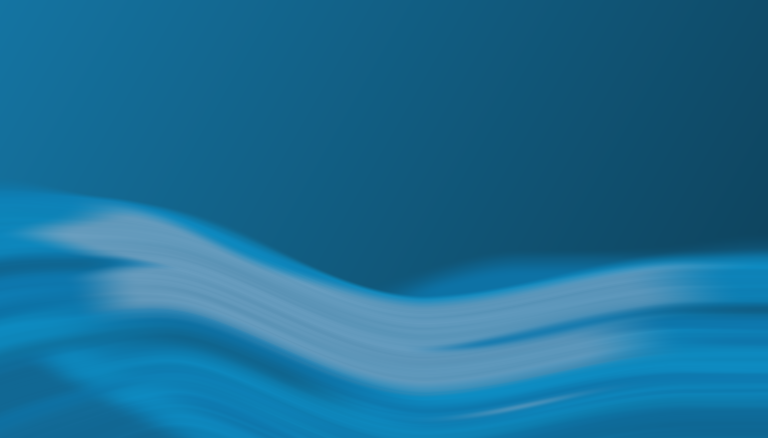
A Shadertoy shader for this background:

```glsl
// A soft silky wave sweeping across a dim blue gradient backdrop.
// The crest is a sum of smoothsteps; streaks follow the depth below it,
// fanned out on the left, and are coloured by bands and stretched noise.

float hash(vec2 p) {
    return fract(sin(dot(p, vec2(127.1, 311.7))) * 4375.85);
}

float noise(vec2 p) {
    vec2 i = floor(p), f = fract(p);
    f = f * f * (3.0 - 2.0 * f);
    return mix(mix(hash(i), hash(i + vec2(1, 0)), f.x),
               mix(hash(i + vec2(0, 1)), hash(i + vec2(1, 1)), f.x), f.y);
}

// Noise drawn out along the wave
float streaks(float x, float s) {
    float sum = 0.0, amp = 0.5;
    vec2 p = vec2(x * 3.0, s * 22.0);
    for (int i = 0; i < 4; i++) {
        sum += amp * noise(p);
        p = p * vec2(1.3, 2.1) + 7.3;
        amp *= 0.5;
    }
    return sum;
}

float bell(float v, float width) {
    return exp(-v * v / (width * width));
}

float crest(float x) {
    return 0.57 - 0.03 * smoothstep(0.0, 0.2, x)
                - 0.22 * smoothstep(0.14, 0.56, x)
                + 0.09 * smoothstep(0.54, 0.9, x);
}

void mainImage(out vec4 fragColor, in vec2 fragCoord) {
    vec2 uv = fragCoord / iResolution.xy;
    float x = uv.x, y = uv.y;

    vec3 cyan = vec3(0.05, 0.54, 0.75);
    vec3 blue = vec3(0.05, 0.46, 0.67);
    vec3 deep = vec3(0.06, 0.36, 0.51);
    vec3 pale = mix(vec3(0.44, 0.62, 0.74), vec3(0.38, 0.59, 0.73), x);

    // Backdrop, lit from the upper left
    float shade = clamp(0.85 * x + 0.28 * (1.0 - y), 0.0, 1.0);
    vec3 col = mix(vec3(0.08, 0.455, 0.635), vec3(0.055, 0.27, 0.375), shade);

    // Dim swell behind the right half
    float swell = 0.33 + 0.09 * smoothstep(0.42, 0.68, x)
                + 0.02 * smoothstep(0.85, 1.0, x) - y;
    float swellSoft = 0.012 + 0.02 * smoothstep(0.75, 1.0, x);
    vec3 swellColor = mix(deep, blue, smoothstep(0.0, 0.05, swell));
    col = mix(col, swellColor, 0.9 * smoothstep(-swellSoft, swellSoft, swell)
                                   * smoothstep(0.42, 0.58, x));

    // Depth below the crest, and the fanned streak coordinate
    float depth = crest(x) - y;
    float left = 0.24 - x;
    float fan = 0.5 * (left + sqrt(left * left + 0.002));
    float s = depth / (1.0 + 2.1 * fan);
    float grain = streaks(x, s);
    float fine = streaks(x + 4.0, s * 3.0);

    // Body of the wave: blue to cyan streaks
    vec3 wave = mix(blue, cyan, smoothstep(0.25, 0.65, grain));
    wave = mix(wave, cyan, 0.6 * bell(s - 0.04, 0.05));
    wave = mix(wave, deep, 0.8 * bell(s - 0.268, 0.028)
         * smoothstep(0.06, 0.25, x) * smoothstep(0.5, 0.36, x));
    wave = mix(wave, deep, 0.55 * smoothstep(0.3, 0.36, s + 0.06 * (grain - 0.5))
         * smoothstep(0.3, 0.8, x));
    wave = mix(wave, deep, 0.7 * bell(s - 0.122, 0.014) * smoothstep(0.2, 0.1, x));
    wave = mix(wave, deep, 0.5 * bell(s - 0.255, 0.015) * smoothstep(0.26, 0.1, x));

    // Lower left shadow and the bright fold that bounds it
    float fold = y + 0.93 * x - 0.24;
    float under = smoothstep(0.25, 0.29, s);
    wave = mix(wave, vec3(0.07, 0.4, 0.57),
               0.9 * under * smoothstep(0.02, -0.05, fold));
    wave = mix(wave, cyan, 0.75 * under * bell(fold - 0.03, 0.045)
         * smoothstep(0.03, 0.1, x));
    wave = mix(wave, blue, 0.7 * bell(s - 0.355, 0.014) * smoothstep(0.25, 0.12, x));

    // Pale silk ribbon with ragged ends
    float start = 0.14 - 0.1 * bell(s - 0.07, 0.028) + 0.07 * (grain - 0.5)
                + 0.06 * bell(s - 0.12, 0.012);
    float finish = mix(0.94, 0.86, smoothstep(0.09, 0.14, s)) + 0.1 * (grain - 0.5);
    float top = 0.008 + 0.028 * bell(x - 0.32, 0.1);
    float ribbon = smoothstep(top - 0.012, top + 0.022, s)
                 * smoothstep(0.235, 0.19, s + 0.025 * (fine - 0.5))
                 * smoothstep(start - 0.04, start + 0.06, x)
                 * smoothstep(finish + 0.04, finish - 0.12, x);
    ribbon *= 0.9 + 0.2 * (fine - 0.5);
    wave = mix(wave, pale, clamp(ribbon, 0.0, 1.0));

    // Blue gap through the right half, and thin highlights below
    float gap = bell(s - 0.118, 0.008 + 0.008 * smoothstep(0.55, 0.75, x));
    wave = mix(wave, mix(blue, deep, smoothstep(0.75, 1.0, x)),
               0.85 * gap * smoothstep(0.52, 0.64, x));
    wave = mix(wave, pale, 0.75 * bell(s - 0.278, 0.007) * bell(x - 0.68, 0.08));
    wave = mix(wave, cyan, 0.6 * bell(s - 0.292, 0.012) * smoothstep(0.5, 0.75, x));
    wave *= 0.95 + 0.1 * fine;

    // Crest edge: crisp in the trough, soft at both sides
    float soft = 0.006 + 0.022 * smoothstep(0.12, 0.0, x)
               + 0.012 * bell(x - 0.31, 0.08) + 0.02 * smoothstep(0.65, 1.0, x);
    col = mix(col, wave, smoothstep(-soft, soft, depth));
    fragColor = vec4(col, 1.0);
}
```
